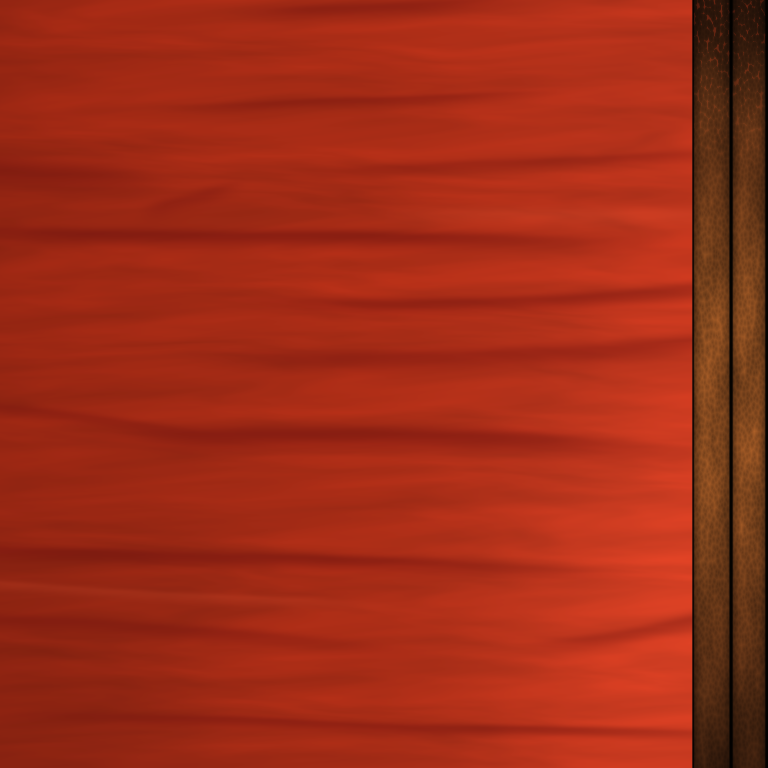
This texture is drawn by a WebGL 1 fragment shader. Its source:

```glsl
precision highp float;
// Red polished wood panel with dark horizontal figure and a brown rail at the right.
uniform vec2 u_resolution;

const vec3 RED_DEEP = vec3(0.58, 0.145, 0.07);
const vec3 RED_MID = vec3(0.66, 0.172, 0.085);
const vec3 RED_LIGHT = vec3(0.74, 0.205, 0.11);
const vec3 RED_FIGURE = vec3(0.46, 0.085, 0.06);
const vec3 RED_GLOW = vec3(0.10, 0.045, 0.03);
const vec3 BROWN_DARK = vec3(0.17, 0.085, 0.04);
const vec3 BROWN_MID = vec3(0.40, 0.21, 0.09);
const vec3 BROWN_LIGHT = vec3(0.56, 0.31, 0.13);
const float RAIL_LEFT = 0.9015;
const float GROOVE_X = 0.952;
const float RAIL_RIGHT = 0.9985;
const float GRAIN_AMOUNT = 0.055;
const float FIGURE_AMOUNT = 0.75;

// Layered sines, turned and folded at each octave; roughly -1 to 1
float layeredSines(vec2 q) {
  float sum = 0.0;
  float amp = 0.5;
  for (int i = 0; i < 5; i++) {
    q = mat2(0.8, 0.6, -0.6, 0.8) * q * 1.6 + 1.3;
    sum += amp * sin(q.x + 1.5 * sin(q.y * 0.7));
    amp *= 0.65;
  }
  return sum;
}

vec2 hash2(vec2 c) {
  vec3 h = fract(vec3(c.xyx) * vec3(0.1031, 0.103, 0.0973));
  h += dot(h, h.yzx + 33.33);
  return fract((h.xx + h.yz) * h.zy);
}

// Cellular noise: distance to the nearest scattered point
float cellular(vec2 q) {
  vec2 cell = floor(q);
  float nearest = 2.0;
  for (int j = -1; j <= 1; j++) {
    for (int i = -1; i <= 1; i++) {
      vec2 c = cell + vec2(float(i), float(j));
      nearest = min(nearest, length(c + hash2(c) - q));
    }
  }
  return nearest;
}

// Soft tapered band from ends.xy to ends.zw, bowed by bend
float streak(vec2 p, vec4 ends, float bend, float width) {
  float t = clamp((p.x - ends.x) / (ends.z - ends.x), 0.0, 1.0);
  float taper = smoothstep(0.0, 0.3, t) * (1.0 - smoothstep(0.6, 1.0, t));
  float d = p.y - mix(ends.y, ends.w, t) - bend * 4.0 * t * (1.0 - t);
  d /= width * (d > 0.0 ? 0.8 : 1.4);
  return taper * exp(-d * d);
}

float darkFigure(vec2 p) {
  float f = 0.55 * streak(p, vec4(0.18, 0.856, 0.78, 0.879), 0.0, 0.006);
  f += 0.60 * streak(p, vec4(-0.20, 0.795, 0.26, 0.765), 0.0, 0.017);
  f += 0.45 * streak(p, vec4(0.33, 0.772, 1.10, 0.807), 0.0, 0.007);
  f += 0.45 * streak(p, vec4(0.17, 0.722, 0.33, 0.765), 0.0, 0.010);
  f += 0.80 * streak(p, vec4(-0.20, 0.706, 0.95, 0.687), -0.004, 0.010);
  f += 0.65 * streak(p, vec4(0.26, 0.608, 1.10, 0.655), -0.024, 0.010);
  f += 0.60 * streak(p, vec4(0.20, 0.536, 1.15, 0.585), -0.022, 0.012);
  f += 0.50 * streak(p, vec4(-0.15, 0.490, 0.34, 0.424), 0.0, 0.008);
  f += 0.80 * streak(p, vec4(0.08, 0.426, 0.96, 0.410), 0.016, 0.014);
  f += 0.75 * streak(p, vec4(-0.30, 0.290, 0.92, 0.250), 0.006, 0.009);
  f += 0.55 * streak(p, vec4(-0.20, 0.200, 0.60, 0.143), 0.013, 0.009);
  f += 0.45 * streak(p, vec4(0.66, 0.160, 1.05, 0.237), -0.012, 0.010);
  f += 0.65 * streak(p, vec4(-0.10, 0.077, 1.15, 0.037), -0.003, 0.007);
  f += 0.60 * streak(p, vec4(0.28, 0.985, 0.72, 1.003), 0.0, 0.009);
  return min(f, 1.0);
}

vec3 redPanel(vec2 p) {
  vec2 bent = p + vec2(0.0, 0.004 * layeredSines(p * vec2(3.0, 8.0)));
  float broad = layeredSines(bent * vec2(2.0, 13.0));
  float fine = layeredSines(bent * vec2(8.0, 62.0) + broad);
  vec3 col = mix(RED_DEEP, RED_MID, smoothstep(-0.1, 0.45, p.x));
  col = mix(col, RED_LIGHT, smoothstep(0.4, 0.95, p.x));
  vec2 toGlow = (p - vec2(0.92, 0.24)) / vec2(0.28, 0.30);
  col += RED_GLOW * exp(-dot(toGlow, toGlow));
  col *= 1.0 - 0.10 * exp(-dot(p, p) * 9.0);
  col *= 1.0 + 0.035 * broad + GRAIN_AMOUNT * fine;
  col = mix(col, RED_FIGURE, FIGURE_AMOUNT * darkFigure(bent));
  float sheen = streak(bent, vec4(-0.2, 0.252, 0.6, 0.205), 0.0, 0.006)
              + streak(bent, vec4(0.45, 0.720, 1.1, 0.725), 0.0, 0.010);
  return col + 0.05 * sheen * vec3(1.0, 0.6, 0.4);
}

vec3 brownRail(vec2 p) {
  vec3 col = mix(BROWN_DARK, BROWN_MID, smoothstep(-0.10, 0.20, p.y));
  col = mix(col, BROWN_LIGHT, smoothstep(0.12, 0.40, p.y));
  col = mix(col, BROWN_MID, smoothstep(0.58, 0.82, p.y));
  col = mix(col, BROWN_DARK, smoothstep(0.82, 1.0, p.y));
  float fibre = layeredSines(p * vec2(70.0, 16.0));
  float pores = cellular(p * vec2(230.0, 130.0));
  col *= 0.90 + 0.12 * fibre + 0.25 * (pores - 0.4);
  float embers = smoothstep(0.75, 1.0, p.y) * smoothstep(0.55, 0.85, pores);
  col += embers * vec3(0.20, 0.04, 0.02);
  float edge = min(abs(p.x - GROOVE_X), min(p.x - RAIL_LEFT, RAIL_RIGHT - p.x));
  col *= 0.72 + 0.28 * smoothstep(0.0, 0.014, edge);
  return col * mix(0.06, 1.0, smoothstep(0.0008, 0.0035, edge));
}

void main() {
  vec2 p = gl_FragCoord.xy / u_resolution;
  float blur = 0.75 / u_resolution.x;
  float onRail = smoothstep(RAIL_LEFT - blur, RAIL_LEFT + blur, p.x);
  gl_FragColor = vec4(mix(redPanel(p), brownRail(p), onRail), 1.0);
}
```
